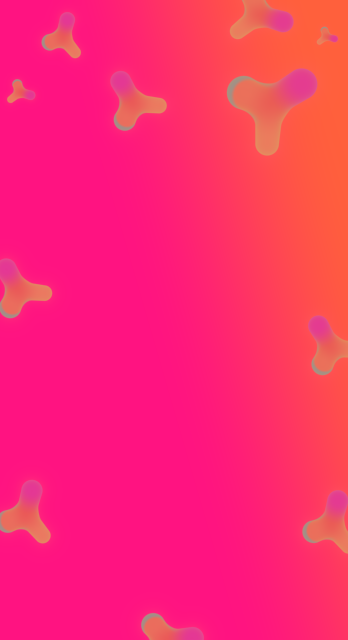
This background is drawn by a Shadertoy shader. Its source:

```glsl
// Glossy three-armed blobs floating over a slanted pink-to-orange gradient.
// Each blob is one smooth union of tapered arms, turned and scaled per entry;
// lobe colours, a teal crescent and lit rims are derived from its distance.

// Background
const vec3 PINK = vec3(1.0, 0.075, 0.505);
const vec3 ORANGE = vec3(1.0, 0.375, 0.235);
const float SLANT = 0.29;
const float FADE_START = 0.104;
const float FADE_WIDTH = 0.34;

// Blob colours
const vec3 BODY = vec3(0.91, 0.36, 0.33);
const vec3 MAGENTA = vec3(0.88, 0.20, 0.63);
const vec3 TEAL = vec3(0.50, 0.63, 0.60);
const vec3 CREAM = vec3(0.92, 0.61, 0.40);
const vec3 RIM_GOLD = vec3(0.86, 0.62, 0.38);
const vec3 GLOW = vec3(1.0, 0.38, 0.42);

// Blob shape, in units of its longest arm
const float UNIT = 0.0404;
const float CORE_RADIUS = 0.36;
const float JOIN = 0.28;
const vec2 CREAM_TIP = vec2(1.0, -0.1);
const vec2 MAGENTA_TIP = vec2(-0.48, 0.84);
const vec2 TEAL_TIP = vec2(-0.32, -0.64);
const vec2 CRESCENT_SHIFT = vec2(0.08, 0.13);
const float OPACITY = 0.92;
const float GLOW_STRENGTH = 0.22;

// Centre (in canvas heights), scale, rotation
const int COUNT = 11;
const vec4 BLOBS[COUNT] = vec4[COUNT](
    vec4(0.208, 0.839, 1.00, 0.0),
    vec4(0.421, 0.837, 1.52, -1.53),
    vec4(0.098, 0.941, 0.74, -0.77),
    vec4(0.031, 0.856, 0.45, -2.37),
    vec4(0.404, 0.977, 1.02, -2.37),
    vec4(0.510, 0.943, 0.34, -2.37),
    vec4(0.029, 0.546, 1.00, 0.0),
    vec4(0.517, 0.457, 1.00, 0.0),
    vec4(0.040, 0.195, 1.02, -0.77),
    vec4(0.518, 0.179, 1.02, -0.77),
    vec4(0.259, -0.001, 1.08, -2.0));

float smoothMin(float a, float b, float k) {
    float h = max(k - abs(a - b), 0.0) / k;
    return min(a, b) - h * h * k * 0.25;
}

// Tapered arm from the blob centre to a round tip
float armDistance(vec2 q, vec2 tip, float tipRadius) {
    float h = clamp(dot(q, tip) / dot(tip, tip), 0.0, 1.0);
    return length(q - tip * h) - mix(CORE_RADIUS, tipRadius, h);
}

float blobDistance(vec2 q) {
    float d = armDistance(q, CREAM_TIP, 0.30);
    d = smoothMin(d, armDistance(q, MAGENTA_TIP, 0.40), JOIN);
    return smoothMin(d, armDistance(q, TEAL_TIP, 0.43), JOIN);
}

float nearTip(vec2 q, vec2 tip, float reach) {
    return 1.0 - smoothstep(0.1, reach, length(q - tip));
}

vec3 blobColor(vec2 q, float d) {
    float magenta = nearTip(q, MAGENTA_TIP, 0.95);
    float rim = exp(min(d, 0.0) * 11.0);

    // Soft lobes: warm lower body, pale long arm, magenta head
    vec3 col = mix(BODY, CREAM, 0.55 * nearTip(q, CREAM_TIP, 1.15));
    col = mix(col, CREAM, 0.35 * nearTip(q, TEAL_TIP, 0.8));
    col = mix(col, MAGENTA, 0.85 * magenta);

    // Lit edge, fading to violet on the head
    vec3 rimColor = mix(RIM_GOLD, MAGENTA + vec3(0.0, 0.04, 0.06), magenta);
    col = mix(col, rimColor, 0.75 * rim);

    // Teal crescent outside a shifted copy of the shape
    float crescent = smoothstep(-0.07, 0.05, blobDistance(q - CRESCENT_SHIFT));
    return mix(col, TEAL, 0.9 * crescent * nearTip(q, TEAL_TIP, 1.0));
}

vec3 background(vec2 p) {
    float t = (p.x - SLANT * (1.0 - p.y) - FADE_START) / FADE_WIDTH;
    return mix(PINK, ORANGE, smoothstep(-0.1, 1.1, t));
}

void mainImage(out vec4 fragColor, in vec2 fragCoord) {
    vec2 p = fragCoord / iResolution.y;
    vec3 col = background(p);

    for (int i = 0; i < COUNT; i++) {
        vec4 blob = BLOBS[i];
        float size = blob.z * UNIT;
        float c = cos(blob.w), s = sin(blob.w);
        vec2 q = mat2(c, -s, s, c) * (p - blob.xy) / size;
        float d = blobDistance(q);
        float edge = 0.8 / (iResolution.y * size);

        col = mix(col, GLOW, GLOW_STRENGTH * exp(-5.0 * max(d, 0.0)));
        float cover = 1.0 - smoothstep(-edge, edge, d);
        col = mix(col, blobColor(q, d), OPACITY * cover);
    }
    fragColor = vec4(col, 1.0);
}
```
